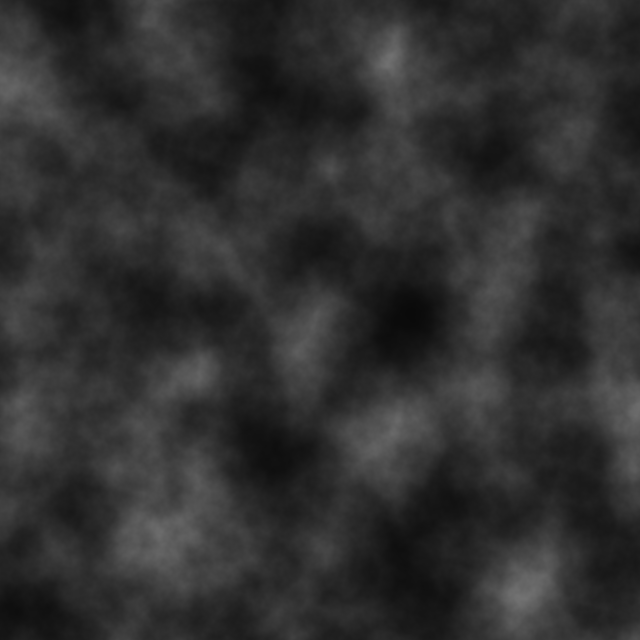
Give the GLSL for this texture, as a Shadertoy shader.

```glsl
// Dim, smoky grey clouds: soft dark hollows and a few pale glowing knots.
// Octaves of gradient noise are summed, scaled to unit spread, and mapped
// to grey by a gentle curve that stretches the highlights.

const float CLOUD_CELLS = 5.0;    // largest noise cells across the canvas
const int   OCTAVES     = 6;
const float GAIN        = 0.5;    // amplitude ratio between octaves
const float NOISE_SPREAD = 0.216; // standard deviation of one octave
const float TAU = 6.2831853;

const float MID_GREY  = 0.177;
const float CONTRAST  = 0.067;
const float HIGHLIGHT = 0.008;

// Integer hash of a lattice cell to 0..1
float hashCell(ivec2 cell, uint seed) {
    uvec2 c = uvec2(cell);
    uint h = c.x * 1597u ^ c.y * 51749u ^ seed * 7919u;
    h = (h ^ (h >> 16)) * 73244475u;
    h = (h ^ (h >> 15)) * 73244475u;
    h ^= h >> 16;
    return float(h & 65535u) / 65536.0;
}

// Contribution of one lattice corner: its unit gradient along the offset
float cornerSlope(ivec2 cell, vec2 offset, uint seed) {
    float angle = TAU * hashCell(cell, seed);
    return dot(vec2(cos(angle), sin(angle)), offset);
}

float gradientNoise(vec2 p, uint seed) {
    ivec2 cell = ivec2(floor(p));
    vec2 f = fract(p);
    vec2 blend = f * f * f * (f * (f * 6.0 - 15.0) + 10.0);
    float lower = mix(cornerSlope(cell, f, seed),
                      cornerSlope(cell + ivec2(1, 0), f - vec2(1.0, 0.0), seed), blend.x);
    float upper = mix(cornerSlope(cell + ivec2(0, 1), f - vec2(0.0, 1.0), seed),
                      cornerSlope(cell + ivec2(1, 1), f - vec2(1.0, 1.0), seed), blend.x);
    return mix(lower, upper, blend.y);
}

// Sum of octaves, normalised to a standard deviation of one
float cloudNoise(vec2 p, int octaves, float gain) {
    const mat2 turnAndDouble = 2.0 * mat2(0.8, 0.6, -0.6, 0.8);
    float sum = 0.0;
    float power = 0.0;
    float amplitude = 1.0;
    for (int i = 0; i < octaves; i++) {
        sum += amplitude * gradientNoise(p, uint(i + 11));
        power += amplitude * amplitude;
        amplitude *= gain;
        p = turnAndDouble * p + vec2(3.7, 8.3);
    }
    return sum / (NOISE_SPREAD * sqrt(power));
}

// Tone curve: linear contrast with a slight lift at the bright end
float smokeTone(float density) {
    return MID_GREY + CONTRAST * density + HIGHLIGHT * density * density;
}

void mainImage(out vec4 fragColor, in vec2 fragCoord) {
    vec2 uv = fragCoord / iResolution.y;
    float density = cloudNoise(uv * CLOUD_CELLS + vec2(0.35, 0.6), OCTAVES, GAIN);
    float grey = clamp(smokeTone(density), 0.0, 1.0);
    fragColor = vec4(vec3(grey), 1.0);
}
```
